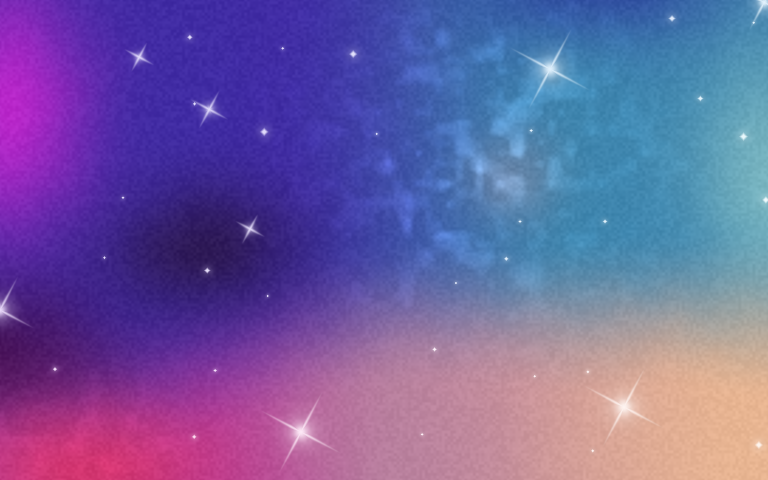
Reproduce this background procedurally as a Shadertoy shader.

```glsl
const float ASPECT = 1.6;
const float STAR_TILT = -0.49;
const float GRAIN = 0.05;
const float CLOUD_GAIN = 0.30;
const float DUST_CELLS = 6.0;
const float DUST_SHARE = 0.42;

const vec3 INDIGO   = vec3(0.25, 0.17, 0.64);
const vec3 TEAL     = vec3(0.24, 0.52, 0.68);
const vec3 NAVY     = vec3(0.18, 0.26, 0.62);
const vec3 ICE      = vec3(0.50, 0.73, 0.76);
const vec3 MAGENTA  = vec3(0.75, 0.15, 0.80);
const vec3 SHADOW   = vec3(0.16, 0.08, 0.26);
const vec3 PLUM     = vec3(0.26, 0.06, 0.32);
const vec3 CRIMSON  = vec3(0.83, 0.20, 0.41);
const vec3 ORCHID   = vec3(0.70, 0.24, 0.62);
const vec3 ROSE     = vec3(0.72, 0.50, 0.62);
const vec3 PEACH    = vec3(0.91, 0.71, 0.57);
const vec3 DUSTY    = vec3(0.54, 0.53, 0.62);

// Leading sparkles: centre and arm length
const vec3 SPARKLES[8] = vec3[8](
    vec3(1.146, 0.856, 0.095), vec3(0.627, 0.100, 0.095),
    vec3(1.300, 0.152, 0.095), vec3(0.000, 0.354, 0.080),
    vec3(1.592, 0.995, 0.065), vec3(0.436, 0.772, 0.045),
    vec3(0.290, 0.881, 0.035), vec3(0.521, 0.523, 0.035));

float hash(vec2 p) {
    vec3 q = fract(vec3(p.xyx) * 0.1031);
    q += dot(q, q.yzx + 33.33);
    return fract((q.x + q.y) * q.z);
}

float noise(vec2 p) {
    vec2 cell = floor(p), f = fract(p);
    f = f * f * (3.0 - 2.0 * f);
    float low = mix(hash(cell), hash(cell + vec2(1, 0)), f.x);
    float high = mix(hash(cell + vec2(0, 1)), hash(cell + vec2(1, 1)), f.x);
    return mix(low, high, f.y);
}

float fbm(vec2 p) {
    float sum = 0.0, gain = 0.5;
    for (int i = 0; i < 4; i++) {
        sum += gain * noise(p);
        p = mat2(1.6, 1.2, -1.2, 1.6) * p + 7.3;
        gain *= 0.5;
    }
    return sum;
}

float glow(vec2 p, vec2 centre, vec2 radius) {
    vec2 d = (p - centre) / radius;
    return exp(-dot(d, d));
}

vec3 nebula(vec2 p) {
    vec2 w = p + 0.06 * (vec2(fbm(p * 5.0), fbm(p * 5.0 + 19.0)) - 0.47);

    // Cool sky above, warm haze below
    vec3 sky = mix(INDIGO, TEAL, smoothstep(0.55, 1.2, w.x));
    vec3 haze = mix(ORCHID, ROSE, smoothstep(0.38, 0.85, w.x));
    haze = mix(haze, PEACH, smoothstep(0.75, 1.6, w.x));
    sky = mix(sky, NAVY, 0.9 * glow(w, vec2(1.24, 1.03), vec2(0.27, 0.12)));
    sky = mix(sky, ICE, 0.9 * glow(w, vec2(1.62, 0.62), vec2(0.16, 0.27)));
    float horizon = mix(0.18, 0.35, smoothstep(0.1, 0.9, w.x));
    vec3 col = mix(sky, haze, 1.0 - smoothstep(horizon - 0.18, horizon + 0.17, w.y));

    // Local pools of colour
    col = mix(col, MAGENTA, 0.95 * glow(w, vec2(0.02, 0.77), vec2(0.15, 0.25)));
    col = mix(col, SHADOW, 0.8 * glow(w, vec2(0.43, 0.48), vec2(0.20, 0.13)));
    col = mix(col, PLUM, 0.9 * glow(w, vec2(0.0, 0.27), vec2(0.22, 0.14)));
    col = mix(col, CRIMSON, 0.9 * glow(w, vec2(0.19, 0.02), vec2(0.29, 0.15)));
    col = mix(col, DUSTY, 0.5 * glow(w, vec2(1.07, 0.63), vec2(0.09, 0.09)));

    // Mottled clouds
    float puffs = smoothstep(0.45, 0.95, noise(p * 26.0)) + 0.6 * smoothstep(0.5, 1.0, noise(p * 47.0));
    float area = glow(p, vec2(0.98, 0.68), vec2(0.32, 0.29));
    area += 0.3 * glow(p, vec2(0.15, 0.1), vec2(0.25, 0.12));
    col += CLOUD_GAIN * area * puffs * fbm(p * 9.0) * (0.3 + col);
    return col;
}

float ray(vec2 q, float reach) {
    float taper = max(0.0, 1.0 - abs(q.x) / reach);
    float width = 0.0016 + 0.0018 * taper;
    return taper * exp(-q.y * q.y / (width * width));
}

// x: solid light, y: surrounding halo
vec2 sparkle(vec2 d, float reach) {
    float c = cos(STAR_TILT), s = sin(STAR_TILT);
    vec2 q = vec2(c * d.x + s * d.y, c * d.y - s * d.x);
    float r2 = dot(d, d) / (reach * reach);
    float arms = max(ray(q, reach), ray(q.yx, reach));
    return vec2(max(arms, exp(-r2 * 42.0)), exp(-r2 * 7.0));
}

// Small scattered stars, one at most per cell
vec2 dust(vec2 p) {
    vec2 cell = floor(p * DUST_CELLS);
    vec2 spot = 0.22 + 0.56 * vec2(hash(cell + 3.7), hash(cell + 51.2));
    vec2 d = abs(fract(p * DUST_CELLS) - spot) / DUST_CELLS;
    float size = mix(0.003, 0.009, pow(hash(cell + 87.0), 2.0));
    float lit = step(hash(cell + 23.0), DUST_SHARE);
    float diamond = 1.0 - smoothstep(0.3, 1.3, (d.x + d.y) / size);
    return lit * vec2(diamond, 0.6 * exp(-dot(d, d) / (3.0 * size * size)));
}

void mainImage(out vec4 fragColor, in vec2 fragCoord) {
    vec2 p = fragCoord / iResolution.xy * vec2(ASPECT, 1.0);
    vec3 col = nebula(p);
    col += GRAIN * (noise(p * 170.0) - 0.5);

    vec2 light = dust(p);
    for (int i = 0; i < SPARKLES.length(); i++)
        light = max(light, sparkle(p - SPARKLES[i].xy, SPARKLES[i].z));

    // Starlight takes a little of the local tint
    vec3 tint = mix(vec3(1.0), col / max(col.r, max(col.g, col.b)), 0.15);
    col = mix(col, tint, 0.35 * light.y);
    col = mix(col, tint, 0.95 * light.x);
    fragColor = vec4(clamp(col, 0.0, 1.0), 1.0);
}
```
